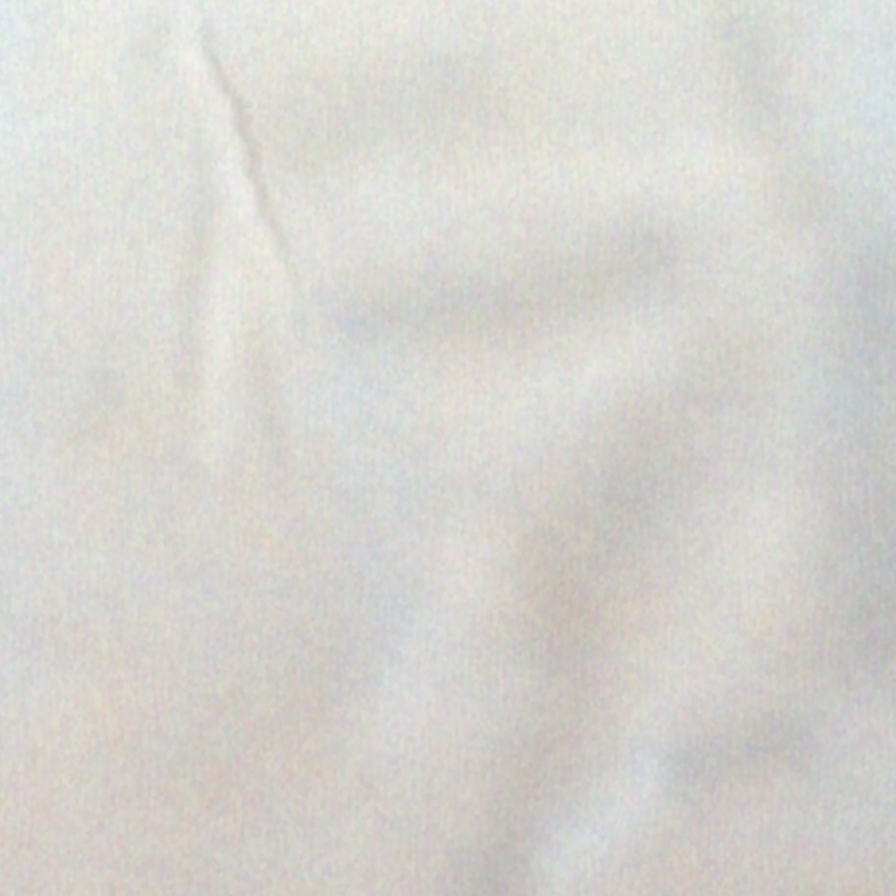
Give the GLSL for this texture, as a Shadertoy shader.

```glsl
// Pale, softly creased cotton cloth with broad folds, cool stains and fine fibre grain.

vec3 hash3(vec2 cell) {
    vec3 q = fract(cell.xyx * vec3(0.1031, 0.1030, 0.0973));
    q += dot(q, q.yxz + 33.33);
    return fract((q.xxy + q.yzz) * q.zyx);
}

// Cellular noise whose random cell colours blend into each other, centred on zero.
vec3 cellGrain(vec2 p) {
    vec2 base = floor(p);
    vec3 sum = vec3(0.0);
    float total = 0.0;
    for (int j = -1; j <= 1; j++)
    for (int i = -1; i <= 1; i++) {
        vec2 cell = base + vec2(i, j);
        vec2 d = cell + hash3(cell + 71.0).xy - p;
        float weight = exp(-4.0 * dot(d, d));
        sum += weight * hash3(cell);
        total += weight;
    }
    return sum / total - 0.5;
}

// Layered, rotated sines for slow unevenness.
float clouds(vec2 p) {
    float sum = 0.0, amp = 0.5;
    for (int i = 0; i < 5; i++) {
        sum += amp * sin(p.x + 1.7 * sin(p.y + float(i))) * cos(0.8 * p.y - 0.6 * p.x);
        p = mat2(1.4, 1.2, -1.2, 1.4) * p + 2.3;
        amp *= 0.6;
    }
    return sum;
}

float bump(float d, float width) {
    return exp(-d * d / (width * width));
}

// Soft ridge along the segment from a to b.
float fold(vec2 p, vec2 a, vec2 b, float width) {
    vec2 ab = b - a;
    float t = clamp(dot(p - a, ab) / dot(ab, ab), 0.0, 1.0);
    return bump(length(p - a - ab * t), width);
}

// Narrow ridge that tapers away towards both ends.
float streak(vec2 p, vec2 a, vec2 b, float width) {
    vec2 ab = b - a, d = p - 0.5 * (a + b);
    float across = (d.x * ab.y - d.y * ab.x) / length(ab);
    return bump(across, width) * bump(dot(d, ab) / dot(ab, ab), 0.45);
}

float broadFolds(vec2 p) {
    float s = 0.0;
    // Sweeping folds across the upper right
    s -= 0.046 * fold(p, vec2(0.34, 0.84), vec2(0.52, 0.90), 0.055);
    s += 0.026 * fold(p, vec2(0.42, 0.78), vec2(0.84, 0.81), 0.045);
    s -= 0.058 * fold(p, vec2(0.42, 0.64), vec2(0.72, 0.70), 0.055);
    s += 0.026 * fold(p, vec2(0.55, 0.53), vec2(0.72, 0.61), 0.050);
    s -= 0.040 * fold(p, vec2(0.82, 0.96), vec2(0.89, 0.78), 0.045);
    // Diagonal folds running down to the lower edge
    s -= 0.062 * fold(p, vec2(0.63, 0.36), vec2(0.80, 0.56), 0.070);
    s -= 0.046 * fold(p, vec2(0.55, 0.02), vec2(0.64, 0.28), 0.050);
    s += 0.034 * fold(p, vec2(0.44, 0.19), vec2(0.52, 0.37), 0.045);
    s += 0.026 * fold(p, vec2(0.74, 0.20), vec2(0.86, 0.42), 0.050);
    s -= 0.050 * fold(p, vec2(0.78, 0.14), vec2(0.88, 0.17), 0.045);
    s += 0.048 * fold(p, vec2(0.62, 0.04), vec2(0.72, 0.13), 0.035);
    // Shaded right border and lower left
    s -= 0.066 * fold(p, vec2(0.99, 0.30), vec2(0.98, 0.66), 0.080);
    s -= 0.024 * fold(p, vec2(0.24, 0.20), vec2(0.36, 0.34), 0.100);
    return s;
}

float sharpCreases(vec2 p) {
    // Slanting crease: thin shadow with a bright lip on its left
    float t = p.x - 0.23 - 0.33 * (0.98 - p.y) - 0.005 * sin(38.0 * p.y) - 0.002 * sin(130.0 * p.y);
    float reach = smoothstep(0.60, 0.80, p.y) * smoothstep(1.02, 0.92, p.y);
    float s = reach * (0.030 * bump(t + 0.024, 0.020) - 0.070 * bump(t, 0.009));
    // Upright ridge and its shadows
    s += 0.040 * streak(p, vec2(0.230, 0.44), vec2(0.260, 0.76), 0.022);
    s -= 0.042 * streak(p, vec2(0.205, 0.54), vec2(0.229, 0.86), 0.018);
    s -= 0.036 * streak(p, vec2(0.285, 0.65), vec2(0.312, 0.44), 0.016);
    s -= 0.028 * streak(p, vec2(0.075, 0.46), vec2(0.125, 0.60), 0.024);
    s -= 0.034 * streak(p, vec2(0.160, 0.90), vec2(0.185, 1.00), 0.028);
    return s;
}

void mainImage(out vec4 fragColor, in vec2 fragCoord) {
    vec2 uv = fragCoord / iResolution.xy;
    vec2 warped = uv + 0.018 * vec2(clouds(uv * 11.0), clouds(uv * 11.0 + 5.0));

    // Light falls off from the top left
    float shade = 0.095 * (uv.y - 0.46) - 0.026 * (uv.x - 0.5) + 0.016;
    shade += broadFolds(warped) + sharpCreases(mix(uv, warped, 0.3));
    shade += 0.020 * clouds(uv * 9.0 + 1.0);

    // Cool stains near the borders and down the middle
    float cool = 0.9 * fold(warped, vec2(0.40, 0.62), vec2(0.43, 0.22), 0.065);
    cool += 0.9 * fold(warped, vec2(0.97, 0.95), vec2(0.98, 0.10), 0.095);
    cool += 0.8 * fold(warped, vec2(0.0, 0.98), vec2(0.01, 0.25), 0.070);
    cool += 0.8 * fold(warped, vec2(0.64, 0.05), vec2(0.74, 0.12), 0.060);
    cool += 0.7 * clouds(uv * 14.0 + 8.0);

    // Fibre grain in two sizes, with faint upright threads
    vec3 fine = cellGrain(uv * vec2(230.0, 190.0));
    vec3 coarse = cellGrain(uv * vec2(85.0, 70.0) + 40.0);
    shade += 0.064 * fine.x + 0.024 * coarse.x;
    shade += 0.004 * sin(uv.x * 640.0 + 2.0 * sin(uv.y * 31.0));

    // Warm cloth, greener where lit from above and pinker below
    vec3 colour = vec3(0.836, 0.824, 0.802) + shade * vec3(0.94, 1.0, 1.0);
    colour += cool * vec3(-0.020, 0.003, 0.024);
    colour += (uv.y - 0.5) * vec3(-0.014, 0.010, 0.008);
    colour += 0.036 * (fine - fine.x) + 0.030 * (coarse - coarse.x);
    fragColor = vec4(colour, 1.0);
}
```
